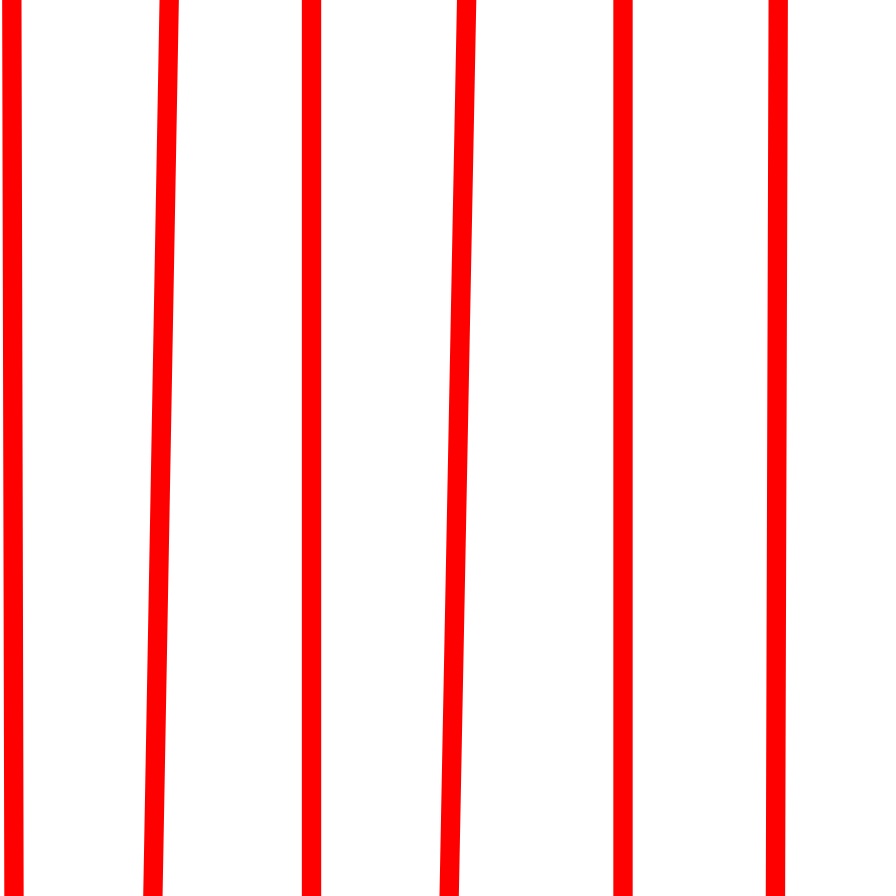
Give the GLSL for this pattern, as a Shadertoy shader.

```glsl
// Six red, nearly vertical stripes on white, evenly pitched with slight individual leans.

const int   STRIPE_COUNT = 6;
const float PITCH        = 0.17383;  // spacing between stripes, in canvas widths
const float STRIPE_WIDTH = 0.0216;
const vec3  PAPER_COLOR  = vec3(1.0);
const vec3  STRIPE_COLOR = vec3(1.0, 0.0, 0.0);

// Sideways drift of each stripe from the regular pitch: x at the bottom, y at the top
const vec2 DRIFT[STRIPE_COUNT] = vec2[STRIPE_COUNT](
    vec2( 0.0156,  0.0132),
    vec2(-0.0032,  0.0150),
    vec2( 0.0,     0.0),
    vec2(-0.0202, -0.0007),
    vec2( 0.0,     0.0),
    vec2(-0.0037, -0.0006)
);

// Horizontal centre of a stripe at height y
float stripeCenter(int index, float y) {
    return float(index) * PITCH + mix(DRIFT[index].x, DRIFT[index].y, y);
}

// Antialiased coverage of a stripe, with an edge one pixel wide
float stripeCoverage(float offset, float pixel) {
    return clamp((0.5 * STRIPE_WIDTH - abs(offset)) / pixel + 0.5, 0.0, 1.0);
}

void mainImage(out vec4 fragColor, in vec2 fragCoord) {
    vec2 uv = fragCoord / iResolution.xy;
    float pixel = 1.0 / iResolution.x;

    // Union of all stripes
    float coverage = 0.0;
    for (int i = 0; i < STRIPE_COUNT; i++) {
        coverage = max(coverage, stripeCoverage(uv.x - stripeCenter(i, uv.y), pixel));
    }

    fragColor = vec4(mix(PAPER_COLOR, STRIPE_COLOR, coverage), 1.0);
}
```
